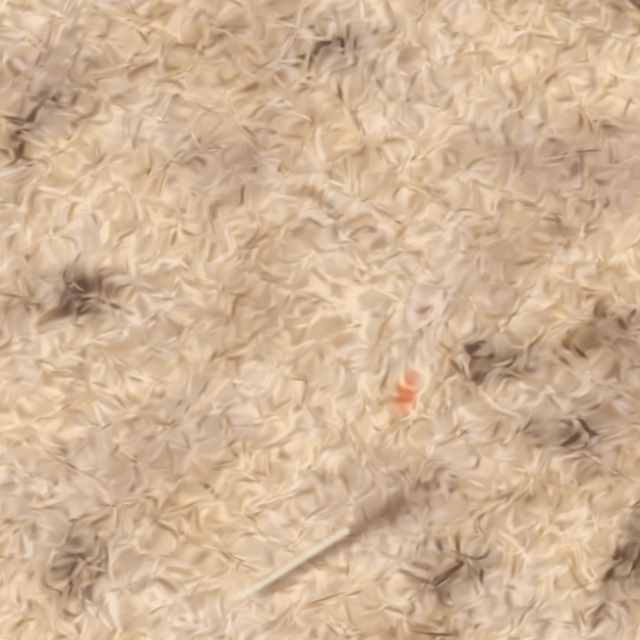
This texture is drawn by a Shadertoy shader. Its source:

```glsl
const vec3 DARK_EARTH = vec3(0.45, 0.32, 0.24);
const vec3 DRY_TAN = vec3(0.765, 0.64, 0.51);
const vec3 PALE_STRAW = vec3(0.96, 0.865, 0.755);
const vec3 MAUVE_SHADE = vec3(0.60, 0.48, 0.44);
const vec3 CLUMP_SHADE = vec3(0.35, 0.28, 0.25);
const vec3 RUST = vec3(0.84, 0.43, 0.26);
const vec3 BLEACHED = vec3(0.93, 0.88, 0.78);

vec4 hash4(vec2 cell, float seed) {
    vec4 q = fract(vec4(cell.xyx, seed) * vec4(0.1031, 0.1030, 0.0973, 0.1099) + seed * 0.137);
    q += dot(q, q.wzxy + 33.33);
    return fract((q.xxyz + q.yzzw) * q.zywx);
}

// Layered sines give a slowly swirling direction field
float flow(vec2 p) {
    return 0.5 * sin(7.0 * p.x + 4.0 * sin(5.0 * p.y))
         + 0.5 * sin(11.0 * p.y - 6.0 * p.x + 2.0 * sin(13.0 * p.x));
}

vec2 warp(vec2 p, float amount) {
    return p + amount * vec2(sin(31.0 * p.y + 3.0 * sin(17.0 * p.x)),
                             sin(27.0 * p.x + 3.0 * sin(23.0 * p.y)));
}

float segmentDistance(vec2 p, vec2 a, vec2 b) {
    vec2 ab = b - a;
    return length(p - a - ab * clamp(dot(p - a, ab) / dot(ab, ab), 0.0, 1.0));
}

vec2 direction(float angle) {
    return vec2(cos(angle), sin(angle));
}

// Lays one soft, tapered fibre per cell over mat, which holds tone and hue
vec2 layFibres(vec2 mat, vec2 p, float scale, float width, float density,
               vec2 toneRange, float seed) {
    vec2 shift = hash4(vec2(seed, 3.0), 5.0).xy;
    vec2 q = p * scale + shift;
    vec2 home = floor(q);
    for (int j = -1; j <= 1; j++)
    for (int i = -1; i <= 1; i++) {
        vec2 cell = home + vec2(i, j);
        vec4 place = hash4(cell, seed);
        vec4 look = hash4(cell + 71.0, seed + 2.3);
        vec2 center = cell + place.xy;
        float angle = 0.6 + 0.9 * flow((center - shift) / scale) + 2.2 * (place.z - 0.5);
        vec2 along = direction(angle) * mix(0.2, 0.55, place.w);
        float d = segmentDistance(q, center - along, center + along);
        float taper = 1.0 - smoothstep(0.3, 1.3, length(q - center) / length(along));
        float cover = 1.0 - smoothstep(0.0, width * mix(0.7, 1.3, look.z), d);
        cover *= 0.8 * mix(0.4, 1.0, taper) * step(look.w, density);
        vec2 fibre = vec2(mix(toneRange.x, toneRange.y, pow(look.x, 0.6)), look.y - 0.5);
        mat = mix(mat, fibre, cover);
    }
    return mat;
}

// Cellular scatter of soft, slanted blobs
float blobs(vec2 p, float scale, float radius, float density, float seed) {
    vec2 q = p * scale;
    vec2 home = floor(q);
    float total = 0.0;
    for (int j = -1; j <= 1; j++)
    for (int i = -1; i <= 1; i++) {
        vec2 cell = home + vec2(i, j);
        vec4 h = hash4(cell, seed);
        vec2 axis = direction(0.6 + 1.2 * (h.w - 0.5));
        vec2 r = q - cell - h.xy;
        r = vec2(dot(r, axis) * 0.65, dot(r, vec2(-axis.y, axis.x)) * 1.3) / radius;
        total += exp(-dot(r, r)) * step(h.z, density);
    }
    return min(total, 1.0);
}

vec3 grassColor(float tone) {
    vec3 low = mix(DARK_EARTH, DRY_TAN, clamp(tone * 2.0, 0.0, 1.0));
    return mix(low, PALE_STRAW, clamp(tone * 2.0 - 1.0, 0.0, 1.0));
}

void mainImage(out vec4 fragColor, in vec2 fragCoord) {
    vec2 p = fragCoord / iResolution.y;
    vec2 soft = warp(p, 0.012);
    vec2 curled = warp(p * 2.0, 0.009) * 0.5;

    // Matted fibres, from coarse to fine
    vec2 mat = vec2(0.64, 0.0);
    for (int k = 0; k < 9; k++) {
        float layer = float(k);
        mat = layFibres(mat, curled, 19.0 + 2.4 * layer, 0.27, 1.0,
                        vec2(0.2, 1.0), 1.7 + layer * 3.1);
    }
    mat = layFibres(mat, curled, 19.0, 0.15, 0.10, vec2(0.1, 0.45), 41.0);
    mat = layFibres(mat, curled, 13.0, 0.09, 0.07, vec2(0.8, 1.0), 47.0);

    // Broad shaded patches, smaller tufts and dark clumps
    float shade = blobs(soft, 5.0, 0.40, 0.42, 53.0);
    float tuft = blobs(soft, 13.0, 0.40, 0.5, 67.0);
    float clump = blobs(soft, 5.0, 0.24, 0.16, 59.0);
    float tone = mat.x + 0.10 - 0.17 * shade - 0.12 * tuft;
    tone -= 0.9 * clump * (1.05 - mat.x);
    vec3 color = grassColor(tone);
    color += (mat.y + 0.25 * flow(p * 1.7)) * vec3(0.025, -0.01, -0.08);
    color = mix(color, MAUVE_SHADE, 0.18 * shade);
    color = mix(color, CLUMP_SHADE, 0.28 * clump);

    // Rusty leaf fleck, broken up by the fibres
    vec2 leaf = (warp(p, 0.006) - vec2(0.635, 0.385)) * vec2(1.2, 0.8);
    float fleck = 1.0 - smoothstep(0.006, 0.036, length(leaf) + 0.03 * (mat.x - 0.6));
    color = mix(color, RUST + 0.7 * (mat.x - 0.6), 0.75 * fleck);

    // Bleached stem with its shadow
    vec2 root = vec2(0.37, 0.067);
    vec2 tip = vec2(0.54, 0.17);
    vec2 bent = warp(p, 0.002);
    float shadow = 1.0 - smoothstep(0.0, 0.022, segmentDistance(bent, root + vec2(0.04, 0.012), tip + vec2(0.09, 0.045)));
    float stem = 1.0 - smoothstep(0.001, 0.009, segmentDistance(bent, root, tip));
    color = mix(color, DARK_EARTH, 0.5 * shadow);
    color = mix(color, BLEACHED, 0.85 * stem);

    fragColor = vec4(clamp(color, 0.0, 1.0), 1.0);
}
```
